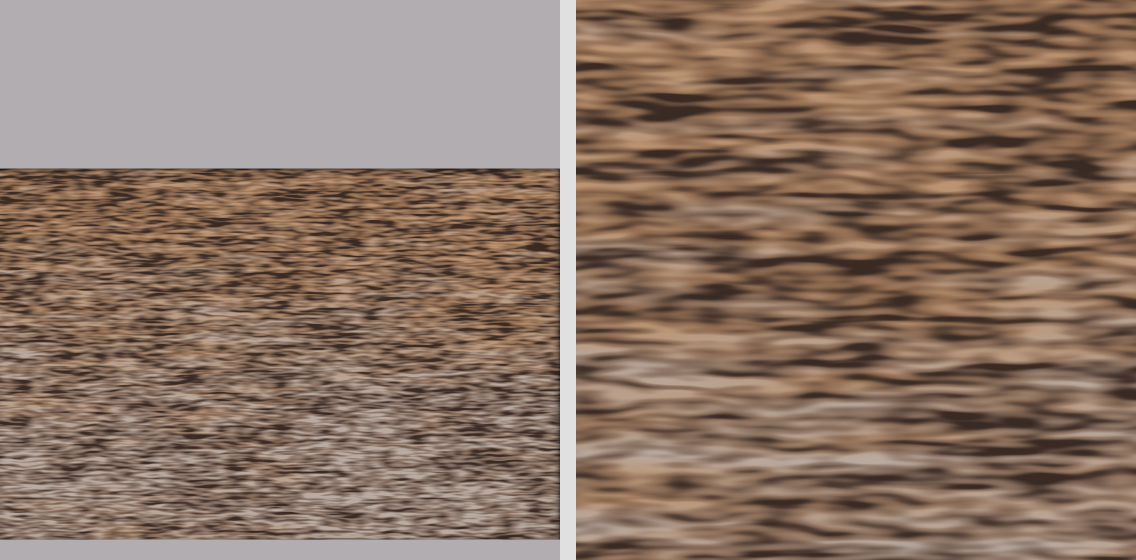
Left: the whole. Right: its middle third, enlarged.
Write a Shadertoy shader that draws this texture.

```glsl
// A weathered wood plank lying across a plain grey backdrop.
// Layers of stretched gradient noise make the fibres; their tone runs along a
// dark-mid-light ramp that shifts from warm at the top to pale grey below.

#define PLANK_BOTTOM 0.0365
#define PLANK_TOP 0.699
#define FIBRE_CONTRAST 0.86
#define STREAK_DEPTH 0.38
#define WAVINESS 0.0035
#define BACKDROP vec3(0.695, 0.680, 0.690)
#define DARK_GRAIN vec3(0.225, 0.165, 0.140)
#define WARM_WOOD vec3(0.575, 0.430, 0.320)
#define GREY_WOOD vec3(0.535, 0.450, 0.400)
#define WARM_LIGHT vec3(0.730, 0.580, 0.450)
#define GREY_LIGHT vec3(0.725, 0.670, 0.635)

// Unit gradient at a lattice point, from an integer hash
vec2 latticeGradient(ivec2 cell) {
    uint h = uint(cell.x) * 1597u + uint(cell.y) * 51749u;
    h = (h ^ (h >> 15)) * 73939u;
    h = (h ^ (h >> 13)) * 91193u;
    h ^= h >> 16;
    float angle = float(h & 4095u) * 6.28319 / 4096.0;
    return vec2(cos(angle), sin(angle));
}

float gradientNoise(vec2 p) {
    ivec2 cell = ivec2(floor(p));
    vec2 f = fract(p);
    vec2 u = f * f * f * (f * (f * 6.0 - 15.0) + 10.0);
    float a = dot(latticeGradient(cell), f);
    float b = dot(latticeGradient(cell + ivec2(1, 0)), f - vec2(1, 0));
    float c = dot(latticeGradient(cell + ivec2(0, 1)), f - vec2(0, 1));
    float d = dot(latticeGradient(cell + ivec2(1, 1)), f - vec2(1, 1));
    return mix(mix(a, b, u.x), mix(c, d, u.x), u.y);
}

// Sum of horizontal fibres, from broad bands to fine hairs
float fibres(vec2 p) {
    vec2 scale = vec2(4.0, 38.0);
    float sum = 0.0;
    float weight = 0.45;
    for (int i = 0; i < 4; i++) {
        sum += weight * gradientNoise(p * scale + float(i) * vec2(17.3, 41.7));
        scale *= vec2(2.1, 1.8);
        weight *= 1.3;
    }
    return sum;
}

vec3 woodColor(vec2 p) {
    float height = (p.y - PLANK_BOTTOM) / (PLANK_TOP - PLANK_BOTTOM);

    // Gentle bending of the grain
    vec2 q = p;
    q.y += WAVINESS * gradientNoise(p * vec2(9.0, 22.0));
    q.y += 0.4 * WAVINESS * gradientNoise(p * vec2(34.0, 60.0) + 7.0);

    // Fibre tone, with scattered thin dark streaks
    float patches = gradientNoise(p * vec2(3.0, 8.0) + 31.0);
    float tone = 0.56 + FIBRE_CONTRAST * fibres(q);
    float streak = gradientNoise(q * vec2(13.0, 150.0) + 83.0);
    tone -= STREAK_DEPTH * smoothstep(0.12, 0.5, streak + 0.25 * patches);
    tone += 0.16 * (0.5 - height) + 0.16 * patches;

    // Pale worn area near the lower right
    vec2 away = (p - vec2(0.77, 0.12)) / vec2(0.15, 0.065);
    float worn = exp(-dot(away, away));
    tone += 0.13 * worn;

    // Warm and grey wood mixed along the grain
    float warmth = smoothstep(0.15, 1.0, height) - 0.55 * worn;
    warmth += 0.8 * gradientNoise(q * vec2(7.0, 75.0) + 57.0);
    warmth += 0.5 * gradientNoise(p * vec2(4.0, 9.0) + 11.0);
    warmth = clamp(warmth, 0.0, 1.0);
    vec3 middle = mix(GREY_WOOD, WARM_WOOD, warmth);
    vec3 light = mix(GREY_LIGHT, WARM_LIGHT, warmth);
    vec3 color = mix(DARK_GRAIN, middle, smoothstep(-0.12, 0.62, tone));
    color = mix(color, light, smoothstep(0.5, 1.15, tone));

    // Shaded rims at the top, bottom and right end
    float rim = exp(-(PLANK_TOP - p.y) / 0.004);
    rim += 0.5 * exp(-(p.y - PLANK_BOTTOM) / 0.003);
    rim += 1.2 * exp(-(1.0 - p.x) / 0.005);
    return color * (1.0 - 0.45 * clamp(rim, 0.0, 1.3));
}

void mainImage(out vec4 fragColor, in vec2 fragCoord) {
    vec2 p = fragCoord / iResolution.xy;
    float blur = 0.8 / iResolution.y;
    float plank = smoothstep(PLANK_BOTTOM - blur, PLANK_BOTTOM + blur, p.y);
    plank *= 1.0 - smoothstep(PLANK_TOP - blur, PLANK_TOP + blur, p.y);
    fragColor = vec4(mix(BACKDROP, woodColor(p), plank), 1.0);
}
```
